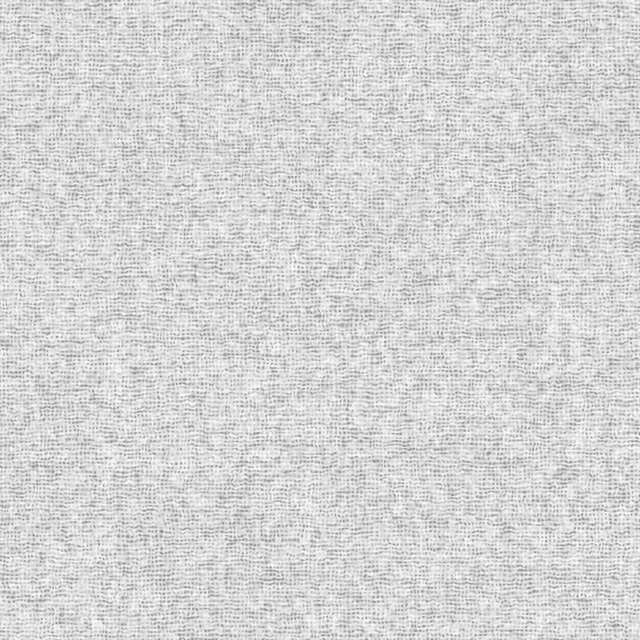
This texture is drawn by a WebGL 1 fragment shader. Its source:

```glsl
precision highp float;
// Pale grey woven linen with uneven threads and small dark gaps.
uniform vec2 u_resolution;

const float TAU = 6.2831853;
const vec2 THREADS = vec2(156.0, 148.0);
const vec3 THREAD_COLOR = vec3(0.925);
const vec3 GAP_COLOR = vec3(0.68);

float hash(vec2 cell) {
  vec3 q = fract(vec3(cell.xyx) * 0.1031);
  q += dot(q, q.yzx + 33.33);
  return fract((q.x + q.y) * q.z);
}

float noise(vec2 p) {
  vec2 cell = floor(p);
  vec2 f = fract(p);
  f = f * f * (3.0 - 2.0 * f);
  float low = mix(hash(cell), hash(cell + vec2(1.0, 0.0)), f.x);
  float high = mix(hash(cell + vec2(0.0, 1.0)), hash(cell + vec2(1.0)), f.x);
  return mix(low, high, f.y);
}

// Noise centred on zero, shifted so that each seed is independent.
float signedNoise(vec2 p, float seed) {
  return noise(p + seed * vec2(17.3, 41.7)) - 0.5;
}

// Bends the thread grid: slow drift plus a wobble at thread scale.
vec2 bendThreads(vec2 uv) {
  vec2 p = uv * THREADS;
  vec2 drift = vec2(signedNoise(uv * vec2(24.0, 14.0), 1.0),
                    signedNoise(uv * vec2(12.0, 20.0), 2.0));
  vec2 wobble = vec2(signedNoise(p * vec2(0.5, 0.9), 3.0),
                     signedNoise(p * vec2(0.85, 0.6), 4.0));
  return p + 0.8 * drift + vec2(0.7, 0.55) * wobble;
}

// Darkness of the gaps; some join into short dashes, mostly horizontal.
float weaveGaps(vec2 p) {
  vec2 gap = 0.5 + 0.5 * cos(TAU * p);
  float joinedX = clamp(0.32 + 0.8 * signedNoise(p * vec2(0.55, 0.95), 5.0), 0.0, 1.0);
  float joinedY = clamp(0.08 + 0.5 * signedNoise(p * vec2(0.95, 0.5), 11.0), 0.0, 1.0);
  float depth = 1.0 + 1.5 * signedNoise(p * vec2(0.8, 0.95), 6.0);
  return mix(gap.y, 1.0, joinedY) * mix(gap.x, 1.0, joinedX) * depth;
}

// Broad tone changes: horizontal slubs, faint vertical slubs and clouds.
float clothTone(vec2 uv) {
  float across = signedNoise(uv * vec2(9.0, 90.0), 7.0);
  float along = signedNoise(uv * vec2(80.0, 8.0), 8.0);
  float cloud = signedNoise(uv * vec2(5.0, 9.0), 9.0);
  return 0.025 * across + 0.02 * along + 0.012 * cloud;
}

void main() {
  vec2 uv = gl_FragCoord.xy / min(u_resolution.x, u_resolution.y);
  vec2 p = bendThreads(uv);

  vec3 color = mix(THREAD_COLOR, GAP_COLOR, weaveGaps(p));
  float fibres = signedNoise(uv * THREADS * vec2(1.5, 1.8), 10.0);
  color += clothTone(uv) + 0.12 * fibres;

  gl_FragColor = vec4(clamp(color, 0.58, 0.97), 1.0);
}
```
